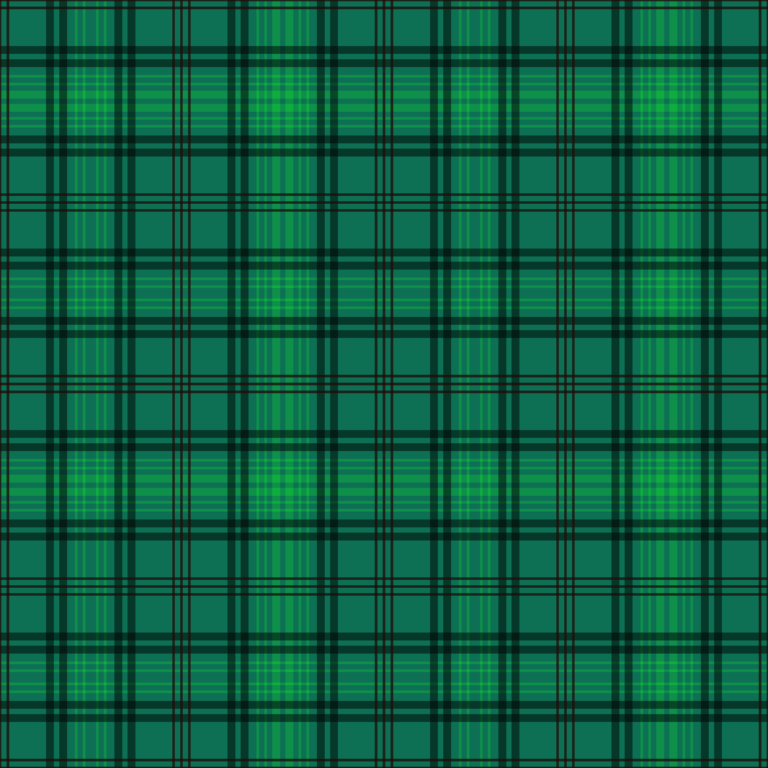
Write a three.js fragment shader that draws this pattern.

```glsl
// Green tartan: one mirrored sett of stripes, measured in threads, repeated
// twice across and down. Each axis yields coverages of green, dark and fine
// stripes; greens add up, dark and fine stripes are laid translucently on top.

#define REPEATS 2.0                        // setts across and down
#define SETT 146.0                         // threads in one sett
#define NARROW_CENTRE 34.5                 // thread at the middle of the narrow block
#define EDGE 0.5                           // edge softness, in threads
#define GROUND vec3(0.05, 0.44, 0.33)
#define GREEN_SHIFT vec3(0.005, 0.12, -0.04)
#define DARK_SHADE 0.5                     // brightness kept under a dark bar
#define FINE_COLOUR vec3(0.12, 0.04, 0.03)
#define FINE_OPACITY 0.75

varying vec2 vUv;

// Coverage of the stripe between two thread positions.
float stripe(float thread, float start, float end) {
  vec2 covered = clamp((thread - vec2(start, end)) / EDGE + 0.5, 0.0, 1.0);
  return covered.x - covered.y;
}

// Stripe coverages along one axis: x = green, y = dark, z = fine.
vec3 settStripes(float position) {
  float thread = fract(position * REPEATS) * SETT;
  float halfSett = 0.5 * SETT;

  // Mirrored distances from the narrow block, the wide block and the fine lines
  float narrow = abs(mod(thread - NARROW_CENTRE + halfSett, SETT) - halfSett);
  float wide = halfSett - narrow;
  float pivot = abs(narrow - NARROW_CENTRE);

  float green = stripe(narrow, 2.0, 3.0) + stripe(narrow, 5.0, 6.0)
              + stripe(wide, 1.0, 4.0) + stripe(wide, 6.0, 7.0)
              + stripe(wide, 9.0, 10.0);
  float dark = stripe(pivot, 17.5, 20.5) + stripe(pivot, 22.5, 25.5);
  float fine = stripe(pivot, -0.5, 0.5) + stripe(pivot, 2.5, 3.5);

  // The centre line spans zero, so its inner edge needs no softening
  return clamp(vec3(green, dark, fine), 0.0, 1.0);
}

void main() {
  vec3 warp = settStripes(vUv.x);
  vec3 weft = settStripes(vUv.y);

  // Greens brighten where they cross
  vec3 colour = GROUND + GREEN_SHIFT * (warp.x + weft.x);

  // Dark bars deepen where they cross
  colour *= mix(1.0, DARK_SHADE, warp.y) * mix(1.0, DARK_SHADE, weft.y);

  // Fine lines
  colour = mix(colour, FINE_COLOUR, FINE_OPACITY * warp.z);
  colour = mix(colour, FINE_COLOUR, FINE_OPACITY * weft.z);

  gl_FragColor = vec4(colour, 1.0);
}
```
